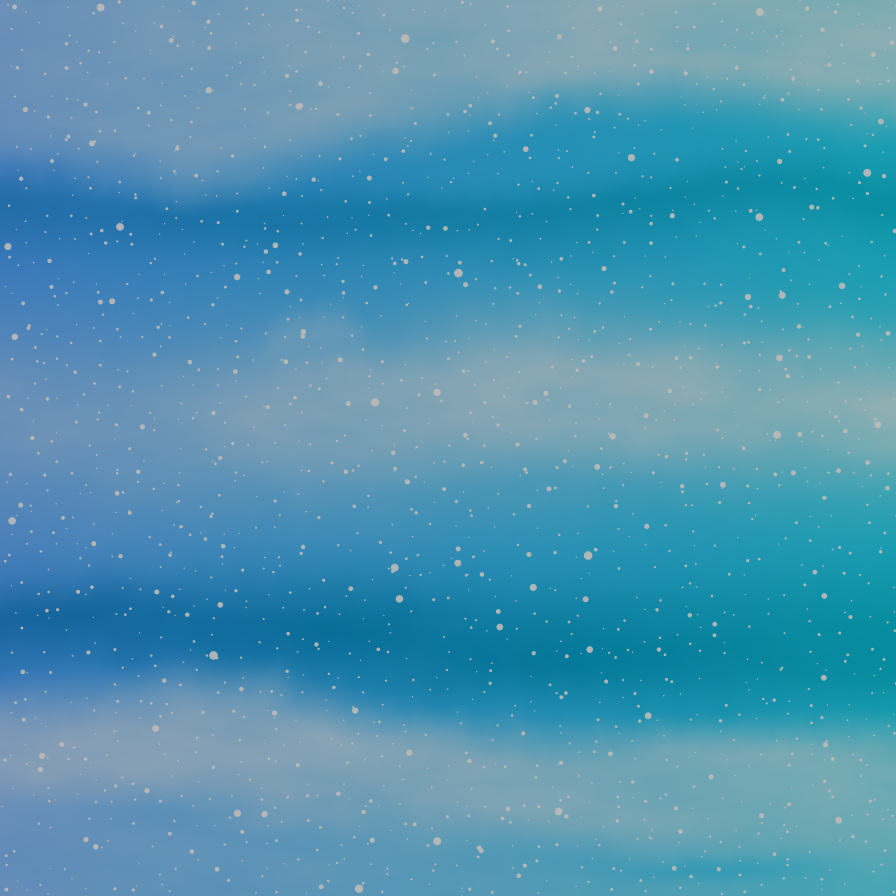
Reproduce this background procedurally as a WebGL 1 fragment shader.

```glsl
precision highp float;
// Watercolour sky: blue-to-teal wash, dark streaks, pale mist bands and scattered specks.
uniform vec2 u_resolution;

vec2 hash2(vec2 p) {
  vec3 q = fract(p.xyx * vec3(0.1031, 0.1030, 0.0973));
  q += dot(q, q.yzx + 33.33);
  return fract((q.xx + q.yz) * q.zy);
}

float gradientDot(vec2 cell, vec2 offset, vec2 f) {
  float angle = 6.2832 * hash2(cell + offset + 50.0).x;
  return dot(vec2(cos(angle), sin(angle)), f - offset);
}

float gradientNoise(vec2 p) {
  vec2 i = floor(p), f = fract(p);
  vec2 u = f * f * f * (f * (f * 6.0 - 15.0) + 10.0);
  float low = mix(gradientDot(i, vec2(0.0), f), gradientDot(i, vec2(1.0, 0.0), f), u.x);
  float high = mix(gradientDot(i, vec2(0.0, 1.0), f), gradientDot(i, vec2(1.0), f), u.x);
  return mix(low, high, u.y);
}

float fbm(vec2 p) {
  float sum = 0.0, amp = 0.5;
  for (int i = 0; i < 5; i++) {
    sum += amp * gradientNoise(p);
    p = mat2(1.6, 1.2, -1.2, 1.6) * p + 7.3;
    amp *= 0.5;
  }
  return sum;
}

float bell(float d, float width) {
  d /= width;
  return exp(-d * d);
}

// Bell with separate widths above and below its centre
float band(float d, float above, float below) {
  return bell(d, d < 0.0 ? above : below);
}

vec3 wash(vec2 p) {
  float x = p.x;
  float grain = fbm(p * vec2(5.0, 14.0));
  // Depth is measured downward from the top, with wet-paper wobble
  float depth = 1.0 - p.y + 0.025 * fbm(p * vec2(3.0, 7.0) + 11.0)
              + 0.012 * fbm(p * vec2(22.0, 9.0));

  vec3 color = mix(vec3(0.22, 0.47, 0.73), vec3(0.10, 0.62, 0.70), x);
  vec3 shade = mix(vec3(0.05, 0.37, 0.60), vec3(0.0, 0.53, 0.60), x);
  vec3 mist = mix(vec3(0.58, 0.64, 0.71), vec3(0.59, 0.69, 0.70), x);

  // Dark streaks
  float upperLine = 0.225 + 0.018 * smoothstep(0.0, 0.2, x) - 0.04 * bell(x - 0.86, 0.16);
  float upperDark = mix(0.5, 0.65, x) * band(depth - upperLine, 0.03, 0.045);
  float lowerLine = mix(0.685, 0.735, smoothstep(0.0, 0.8, x));
  float lowerDark = (0.78 + 0.17 * bell(x - 0.45, 0.3))
                  * band(depth - lowerLine, mix(0.035, 0.09, x), 0.055);
  color = mix(color, shade, max(upperDark, lowerDark) * (1.0 + 0.4 * grain));

  // Upper mist, ending on a wavy lower edge
  float edge = 0.19 - 0.07 * smoothstep(0.25, 0.7, x) + 0.03 * bell(x - 0.22, 0.1)
             + 0.025 * smoothstep(0.8, 1.0, x);
  float topMist = mix(0.54, 0.82, smoothstep(0.0, 0.6, x))
                * (1.0 - smoothstep(edge - 0.06, edge + 0.03, depth));

  // Middle mist with a rounded puff on its crest
  float crest = 0.46 - 0.025 * bell(x - 0.65, 0.25);
  float midMist = mix(0.56, 0.88, smoothstep(0.1, 0.55, x))
                * band(depth - crest, mix(0.10, 0.08, x), mix(0.14, 0.09, x));
  float puff = length((vec2(x, depth) - vec2(0.36, 0.425)) * vec2(1.0, 1.05));
  midMist = max(midMist, 0.5 * (1.0 - smoothstep(0.06, 0.125, puff)));

  // Lower mist, thinning toward the bottom
  edge = mix(0.765, 0.815, smoothstep(0.2, 0.65, x)) - 0.025 * bell(x - 0.27, 0.13);
  float thinning = 0.87 + 0.08 * x + 0.02 * bell(x - 0.33, 0.1);
  float lowMist = smoothstep(edge - 0.025, edge + mix(0.07, 0.03, x), depth)
                * mix(0.85 - 0.2 * x, 0.48 - 0.13 * x,
                      smoothstep(thinning - 0.03, thinning + 0.04, depth));
  lowMist -= 0.2 * bell(x - 0.8, 0.12) * bell(depth - 0.97, 0.015);

  float cover = max(topMist, max(midMist, lowMist));
  return mix(color, mist, clamp(cover * (1.0 + 0.45 * grain), 0.0, 1.0));
}

// Coverage of round specks: few large ones, many tiny ones
float specks(vec2 p) {
  float cover = 0.0, cells = 14.0, size = 0.0048;
  float pixel = 1.0 / u_resolution.y;
  for (int i = 0; i < 3; i++) {
    vec2 id = floor(p * cells);
    vec2 seed = id + 91.0 * float(i);
    vec2 center = (id + 0.1 + 0.8 * hash2(seed)) / cells;
    vec2 pick = hash2(seed + 37.0);
    float radius = size * mix(0.4, 1.0, pick.x * pick.x);
    float dist = length(p - center);
    float dot1 = 1.0 - smoothstep(radius - 0.6 * pixel, radius + 0.6 * pixel, dist);
    cover = max(cover, dot1 * step(pick.y, 0.75));
    cells *= 1.75;
    size *= 0.6;
  }
  return cover;
}

void main() {
  vec2 p = gl_FragCoord.xy / u_resolution.y;
  vec3 color = mix(wash(p), vec3(0.74, 0.73, 0.72), 0.9 * specks(p));
  gl_FragColor = vec4(color, 1.0);
}
```
